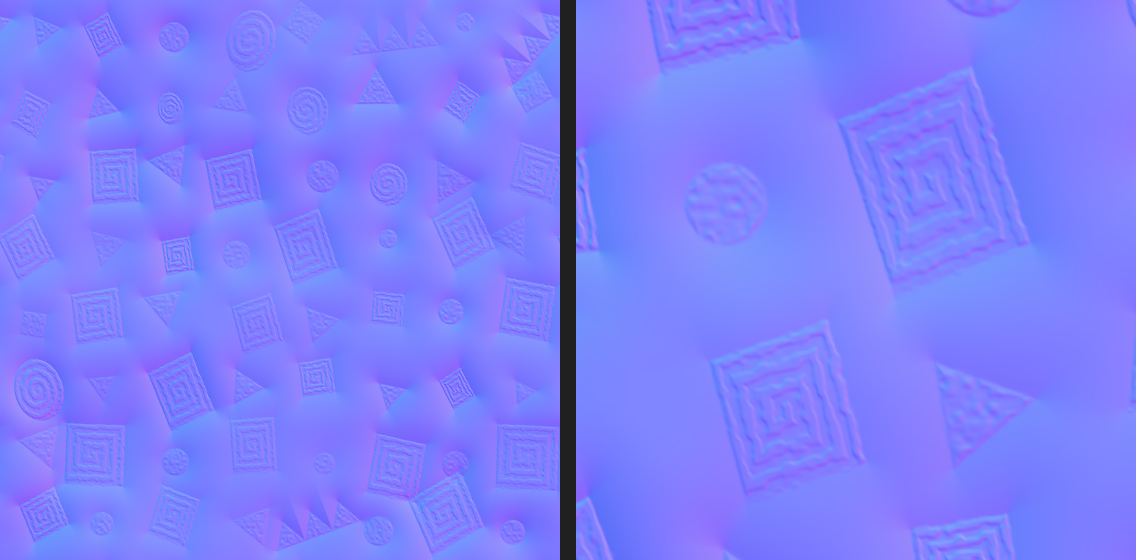
Left: the whole. Right: its middle third, enlarged.
Write a WebGL 1 fragment shader that draws this texture map.

```glsl
precision highp float;
// Normal map of a soft surface stamped with spirals, dots, triangles and zigzags.

uniform vec2 u_resolution;

#define GRID 8.0            // stamp cells per side (even, so it tiles)
#define JITTER 0.38         // stamp offset, in cells
#define DENT_DEPTH 0.0066   // depth of the soft pit round a stamp
#define DENT_REACH 0.62     // width of the pit slope, in cells
#define RIDGE_HEIGHT 0.0006 // height of the spiral ridges
#define RIDGE_PITCH 0.31    // distance between ridges, in spiral radii
#define GRAIN_HEIGHT 0.0009 // roughness inside the stamps
#define GRAIN_SCALE 196.0   // grains per side
#define SWELL_HEIGHT 0.0105 // broad waves of the ground
#define SLOPE_STEP 0.0011   // sampling distance for the slope

const float TAU = 6.28318;
const float ROOT3 = 1.73205;

float hash(vec2 p) {
  vec3 q = fract(p.xyx * 0.1031);
  q += dot(q, q.yzx + 33.33);
  return fract((q.x + q.y) * q.z);
}

// Value noise that repeats after a whole period.
float noise(vec2 p, float period) {
  vec2 i = floor(p), f = fract(p);
  f = f * f * f * (f * (f * 6.0 - 15.0) + 10.0);
  vec2 a = mod(i, period), b = mod(i + 1.0, period);
  return mix(mix(hash(a), hash(vec2(b.x, a.y)), f.x),
             mix(hash(vec2(a.x, b.y)), hash(b), f.x), f.y);
}

mat2 rotation(float angle) {
  float c = cos(angle), s = sin(angle);
  return mat2(c, s, -s, c);
}

float square(vec2 p, float size) {
  vec2 q = abs(p) - size;
  return length(max(q, 0.0)) + min(max(q.x, q.y), 0.0);
}

float triangle(vec2 p, float halfSide) {
  p = vec2(abs(p.x) - halfSide, p.y + halfSide / ROOT3);
  if (p.x + ROOT3 * p.y > 0.0)
    p = vec2(p.x - ROOT3 * p.y, -ROOT3 * p.x - p.y) * 0.5;
  p.x -= clamp(p.x, -2.0 * halfSide, 0.0);
  return -length(p) * sign(p.y);
}

// Two sets of half rings, shifted by half a pitch, join into a spiral.
float spiralRidge(vec2 p, bool isSquare) {
  float lower = step(p.y, 0.0) * 0.5;
  p.x += lower * RIDGE_PITCH;
  float r = isSquare ? max(abs(p.x), abs(p.y)) : length(p);
  return smoothstep(-0.75, 0.75, cos(TAU * (r / RIDGE_PITCH + lower)));
}

// Returns the signed distance (x) and the raised relief (y) of one stamp.
vec2 stamp(vec2 p, vec2 id, vec2 wobble, float grain) {
  float kind = hash(id + 17.0), sizeRnd = hash(id + 41.0);
  float turn = hash(id + 73.0) - 0.5;
  bool large = mod(id.x + id.y, 2.0) < 0.5;
  float d, relief = grain * GRAIN_HEIGHT;

  if (large && kind < 0.92) {
    // Spirals: mostly square, slightly tilted and narrowed
    bool isSquare = kind < 0.7;
    float size = mix(0.22, 0.46, sizeRnd);
    p = rotation(turn * 1.3) * p;
    p.x *= 1.0 + 0.3 * hash(id + 97.0);
    p.x += p.y * turn * 0.3;
    d = isSquare ? square(p, size) : length(p) - size;
    relief = spiralRidge((p + wobble) / size, isSquare) * RIDGE_HEIGHT
           + relief * 0.3;
  } else if (!large && kind < 0.42) {
    // Rough dots
    d = length(p) - mix(0.13, 0.25, sizeRnd);
  } else if (!large && kind < 0.5) {
    // Rough squares
    p = rotation(turn * 2.0) * p;
    d = square(p, mix(0.16, 0.25, sizeRnd));
  } else {
    // Single triangles, or rows of them as zigzags
    bool row = large || kind > 0.94;
    p = rotation(row ? turn * 2.2 : turn * TAU) * p;
    if (row) p.x -= 0.42 * clamp(floor(p.x / 0.42 + 0.5), -1.0, 1.0);
    d = triangle(p, row ? 0.21 : mix(0.15, 0.31, sizeRnd));
  }
  float inside = 1.0 - smoothstep(-0.025, 0.015, d + wobble.x);
  return vec2(d, relief * inside);
}

float height(vec2 uv) {
  vec2 p = uv * GRID, cell = floor(p), g = uv * GRAIN_SCALE;
  float grain = noise(g, GRAIN_SCALE);
  vec2 wobble = 0.03 * (vec2(grain, noise(g + 31.0, GRAIN_SCALE)) - 0.5);

  // Broad ground waves
  float h = SWELL_HEIGHT * (noise(uv * 5.0, 5.0)
          + 0.35 * noise(uv * 11.0 + 3.0, 11.0));

  // Pits add up; the nearest stamp supplies the fine relief
  float nearest = 10.0, relief = 0.0;
  for (int y = -1; y <= 1; y++) {
    for (int x = -1; x <= 1; x++) {
      vec2 c = cell + vec2(float(x), float(y)), id = mod(c, GRID);
      vec2 offset = vec2(hash(id + 5.0), hash(id + 59.0)) - 0.5;
      vec2 s = stamp(p - c - 0.5 - offset * JITTER, id, wobble, grain);
      float strength = mix(0.3, 1.0, hash(id + 131.0));
      float pit = max(0.0, 1.0 - max(s.x, 0.0) / DENT_REACH);
      h -= DENT_DEPTH * strength * pit * pit * pit;
      if (s.x < nearest) {
        nearest = s.x;
        relief = s.y * mix(0.55, 1.0, strength);
      }
    }
  }
  return h + relief;
}

void main() {
  vec2 uv = gl_FragCoord.xy / u_resolution, e = vec2(SLOPE_STEP, 0.0);
  vec2 slope = vec2(height(uv + e.xy) - height(uv - e.xy),
                    height(uv + e.yx) - height(uv - e.yx)) / (2.0 * SLOPE_STEP);
  gl_FragColor = vec4(0.5 + 0.5 * normalize(vec3(-slope, 1.0)), 1.0);
}
```
